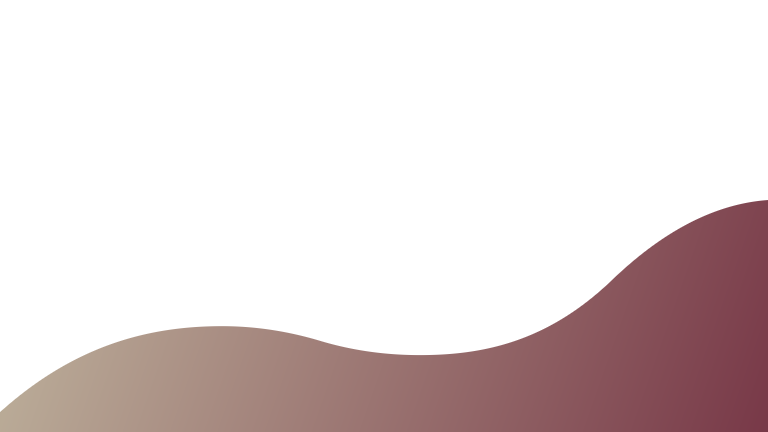
Give the GLSL for this background, as a WebGL 2 fragment shader.

```glsl
#version 300 es
precision highp float;
// A white page with a smooth wave along its foot, rising to the right.
// The crest is a chain of cubic Hermite spans through a few knots;
// the body is filled with a tilted linear gradient from sand to wine.

#define DESIGN_WIDTH 1.7778
#define GRADIENT_TILT 0.35
#define PAPER vec3(1.0)
#define SAND vec3(0.725, 0.665, 0.590)
#define WINE vec3(0.470, 0.220, 0.280)

uniform vec2 u_resolution;
out vec4 fragColor;

// Each knot holds x, height and slope, in units of the canvas height.
const int KNOT_COUNT = 6;
const vec3 KNOTS[KNOT_COUNT] = vec3[KNOT_COUNT](
    vec3(0.000, 0.046, 0.90),
    vec3(0.514, 0.245, 0.00),
    vec3(0.741, 0.211, -0.30),
    vec3(0.972, 0.178, 0.00),
    vec3(1.417, 0.352, 0.96),
    vec3(1.778, 0.537, 0.07)
);

// Cubic curve that meets both knots with their given slopes.
float hermite(vec3 a, vec3 b, float x) {
    float span = b.x - a.x;
    float t = (x - a.x) / span;
    float u = 1.0 - t;
    float ease = t * t * (3.0 - 2.0 * t);
    return mix(a.y, b.y, ease) + span * t * u * (a.z * u - b.z * t);
}

float crestHeight(float x) {
    float height = hermite(KNOTS[0], KNOTS[1], x);
    for (int i = 1; i < KNOT_COUNT - 1; i++) {
        if (x >= KNOTS[i].x) height = hermite(KNOTS[i], KNOTS[i + 1], x);
    }
    return height;
}

void main() {
    vec2 p = gl_FragCoord.xy / u_resolution * vec2(DESIGN_WIDTH, 1.0);

    // Fill colour
    float along = (p.x - GRADIENT_TILT * p.y) / DESIGN_WIDTH;
    vec3 waveColor = mix(SAND, WINE, clamp(along, 0.0, 1.0));

    // Coverage, one pixel wide across the edge
    float depth = crestHeight(p.x) - p.y;
    float pixel = length(vec2(dFdx(depth), dFdy(depth)));
    float coverage = clamp(depth / pixel + 0.5, 0.0, 1.0);

    fragColor = vec4(mix(PAPER, waveColor, coverage), 1.0);
}
```
